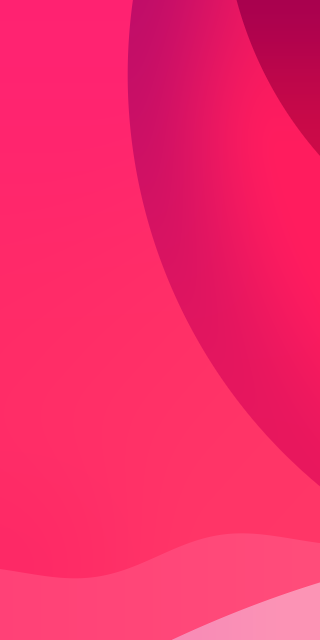
Write a WebGL 1 fragment shader that draws this background.

```glsl
precision highp float;
// Crimson layered backdrop: large shaded discs at upper right, soft waves along the bottom.

uniform vec2 u_resolution;

// Antialiased coverage of a signed distance (negative is inside), in canvas widths.
float cover(float d) {
    return clamp(0.5 - d * u_resolution.x, 0.0, 1.0);
}

// Pink backdrop, warmer toward the lower right.
vec3 backdrop(vec2 p) {
    vec3 col = mix(vec3(1.0, 0.135, 0.445), vec3(1.0, 0.165, 0.405), smoothstep(0.0, 1.1, p.y));
    col = mix(col, vec3(1.0, 0.21, 0.405), smoothstep(0.6, 2.4, p.x + 0.9 * p.y));
    float lowerLeft = smoothstep(1.2, 1.8, p.y) * (1.0 - smoothstep(0.0, 0.65, p.x));
    return mix(col, vec3(0.99, 0.145, 0.395), 0.7 * lowerLeft);
}

// Large disc: violet rim fading to bright crimson with depth.
vec3 discColor(float depth, float y) {
    vec3 rim = mix(vec3(0.75, 0.05, 0.41), vec3(0.91, 0.09, 0.365), smoothstep(-0.2, 1.5, y));
    float glow = smoothstep(0.0, 0.28, depth) * mix(0.75, 1.0, smoothstep(0.0, 0.5, y));
    return mix(rim, vec3(1.0, 0.11, 0.37), glow);
}

void main() {
    // x runs 0..1 rightward, y runs 0..2 downward.
    vec2 uv = gl_FragCoord.xy / u_resolution;
    vec2 p = vec2(uv.x, 2.0 - 2.0 * uv.y);
    vec3 col = backdrop(p);

    // Large disc, slightly taller than wide
    float disc = length((p - vec2(2.034, 0.234)) / vec2(1.635, 1.66)) - 1.0;
    col = mix(col, discColor(-disc, p.y), cover(disc * 1.64));

    // Dark inner disc in the corner
    float inner = length(p - vec2(1.906, -0.311)) - 1.2075;
    vec3 wine = mix(vec3(0.65, 0.0, 0.31), vec3(0.80, 0.04, 0.28), smoothstep(-0.1, 0.5, p.y));
    col = mix(col, wine, cover(inner));

    // Rolling wave
    float s = p.x - 0.495;
    float wave = 1.737 - 0.0703 * sin(6.39 * s - 5.34 * s * s * s);
    vec3 rose = mix(vec3(1.0, 0.255, 0.465), vec3(1.0, 0.30, 0.48), p.x);
    col = mix(col, rose, cover(wave - p.y));

    // Pale hill at the lower right
    float h = p.x - 0.536;
    float hill = 2.0 - 0.468 * h + 0.173 * h * h;
    vec3 blush = mix(vec3(0.97, 0.545, 0.715), vec3(0.99, 0.58, 0.71), smoothstep(0.5, 1.0, p.x));
    col = mix(col, blush, cover(hill - p.y));

    gl_FragColor = vec4(col, 1.0);
}
```
